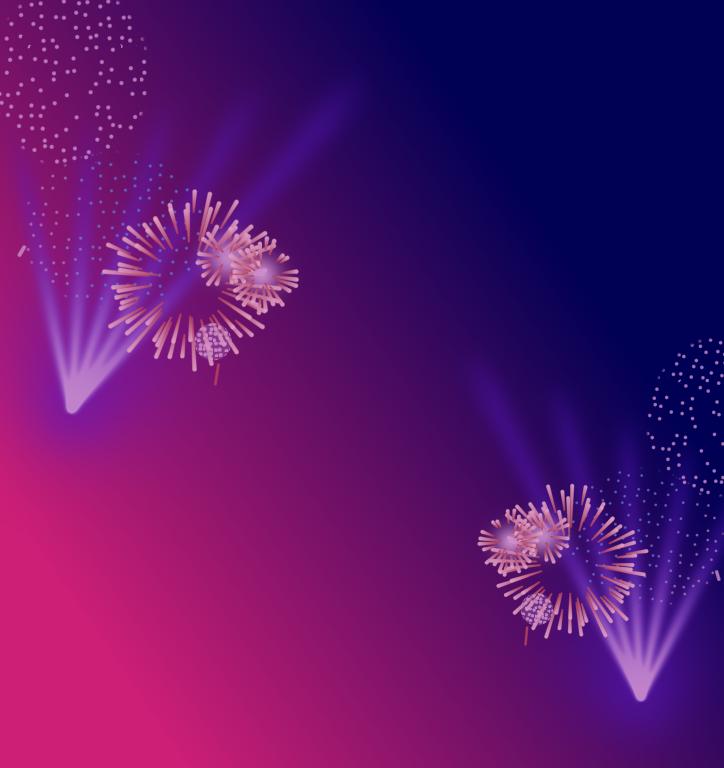
Give the GLSL for this background, as a WebGL 1 fragment shader.

```glsl
precision highp float;
// Night-sky backdrop: a diagonal pink-to-navy gradient with two firework shows.
// Each show is one set of light beams, dot swarms and streak bursts around an
// apex; the second is a mirrored, rotated and smaller copy of the first.
uniform vec2 u_resolution;

#define PINK vec3(0.80, 0.12, 0.46)
#define NAVY vec3(0.0, 0.0, 0.33)
#define VIOLET vec3(0.34, 0.09, 0.77)
#define PALE vec3(0.80, 0.56, 0.80)
#define EMBER vec3(0.70, 0.25, 0.36)
#define SKY_DOT vec3(0.38, 0.46, 0.83)
#define LEFT_APEX vec2(0.0924, 0.465)
#define RIGHT_APEX vec2(0.8346, 0.0898)
#define RIGHT_TURN 0.258
#define RIGHT_SCALE 0.87
#define TAU 6.28318

float hash(vec2 p) {
  return fract(sin(dot(p, vec2(127.1, 311.7))) * 4375.85);
}

// Coverage of a shape from its signed distance, softened by about a pixel
float fill(float d) {
  float soft = 0.9 / u_resolution.y;
  return 1.0 - smoothstep(-soft, soft, d);
}

float segment(vec2 p, vec2 a, vec2 b) {
  vec2 ab = b - a;
  return length(p - a - ab * clamp(dot(p - a, ab) / dot(ab, ab), 0.0, 1.0));
}

// One jittered dot per grid cell, some cells left empty
float dots(vec2 p, float cell, float radius, float keep) {
  vec2 id = floor(p / cell);
  vec2 spot = 0.22 + 0.56 * vec2(hash(id), hash(id + 7.3));
  float d = length(p - (id + spot) * cell) - radius;
  return fill(d) * step(hash(id + 3.1), keep);
}

float ellipse(vec2 p, vec2 radii) {
  return 1.0 - smoothstep(0.93, 1.0, length(p / radii));
}

// Radial streaks, one per sector: x is coverage, y runs from root to tip
vec2 streaks(vec2 p, float count, float inner, float outer, float width) {
  float r = length(p);
  float turn = atan(p.y, p.x) / TAU * count;
  vec2 id = vec2(floor(turn), count);
  float side = fract(turn) - 0.5 + 0.4 * (hash(id) - 0.5);
  float tip = outer * (0.72 + 0.28 * hash(id + 5.7));
  float root = mix(inner, tip, 0.65 * hash(id + 2.9));
  float t = clamp((r - root) / (tip - root), 0.0, 1.0);
  float nearest = mix(root, tip, t);
  vec2 gap = vec2(side * TAU / count * r, r - nearest);
  float cover = fill(length(gap) - width * (0.45 + 0.55 * t));
  return vec2(cover * step(hash(id + 9.2), 0.86), t);
}

vec3 drawBeams(vec3 col, vec2 p) {
  float light = 0.0;
  for (int i = 0; i < 5; i++) {
    float k = float(i) / 4.0;
    float angle = mix(-0.197, 0.719, k) + 0.05 * sin(k * TAU * 0.5);
    vec2 dir = vec2(sin(angle), cos(angle));
    float along = dot(p, dir);
    float across = dot(p, vec2(dir.y, -dir.x));
    float reach = mix(0.40, 0.60, k * k);
    float width = 0.005 + 0.035 * max(along, 0.0);
    float fade = 1.0 - smoothstep(reach - 0.12, reach, along);
    fade *= smoothstep(-0.006, 0.008, along);
    fade *= 0.22 + 0.2 * k + 0.75 * exp(-along * along * 22.0);
    light += fade * exp(-across * across / (width * width));
  }
  float r2 = dot(p, p);
  vec2 fromHalo = p - vec2(0.03, 0.07);
  float halo = 0.42 * exp(-dot(fromHalo, fromHalo) * 75.0) + 0.25 * exp(-r2 * 300.0);
  col = mix(col, VIOLET, halo);
  col = mix(col, VIOLET, 1.0 - exp(-light));
  return mix(col, PALE, 0.9 * min(light, 1.0) * exp(-r2 * 38.0));
}

vec3 drawStreaks(vec3 col, vec2 p, float count, float inner, float outer) {
  vec2 s = streaks(p, count, inner, outer, 0.0029);
  vec3 tint = mix(EMBER, PALE + vec3(0.08, 0.06, -0.04), s.y);
  return mix(col, tint, 0.9 * s.x);
}

vec3 drawShow(vec3 col, vec2 p) {
  col = drawBeams(col, p);

  // Pale swarm above, blue swarm below it
  vec2 high = p - vec2(0.0, 0.437);
  float rim = length(high / vec2(0.105, 0.125));
  float swarm = dots(p, 0.0145, 0.0026, 0.5 + 0.4 * rim * rim);
  col = mix(col, PALE, 0.8 * swarm * ellipse(high, vec2(0.105, 0.125)));
  vec2 low = p - vec2(0.057, 0.235);
  vec3 lowTint = mix(PALE * 0.85, SKY_DOT, smoothstep(-0.03, 0.05, p.x));
  float sparks = dots(p + 0.37, 0.0155, 0.0019, 0.8);
  col = mix(col, lowTint, 0.8 * sparks * ellipse(low, vec2(0.125, 0.105)));

  // Wide burst of two streak layers
  vec2 wide = p - vec2(0.155, 0.171);
  col = drawStreaks(col, wide, 40.0, 0.045, 0.122);
  col = drawStreaks(col, wide, 26.0, 0.040, 0.100);

  // Bright twin burst with glowing cores
  vec2 coreA = p - vec2(0.204, 0.199);
  vec2 coreB = p - vec2(0.249, 0.177);
  float glow = exp(-dot(coreA, coreA) * 1500.0) + exp(-dot(coreB, coreB) * 1900.0);
  col = mix(col, PALE, 0.9 * min(glow, 1.0));
  col = drawStreaks(col, coreA, 24.0, 0.010, 0.043);
  col = drawStreaks(col, coreB, 28.0, 0.010, 0.050);

  // Small dotted ball with a tail, and a stray spark
  vec2 ball = p - vec2(0.185, 0.090);
  float beads = 0.3 + 0.7 * dots(ball, 0.0068, 0.0026, 0.95);
  col = mix(col, PALE, 0.9 * beads * ellipse(ball, vec2(0.025)));
  float tail = segment(ball, vec2(0.007, -0.030), vec2(0.003, -0.055));
  col = mix(col, EMBER, 0.9 * fill(tail - 0.0018));
  float stray = segment(p, vec2(-0.067, 0.203), vec2(-0.061, 0.213));
  return mix(col, PALE, 0.8 * fill(stray - 0.0025));
}

void main() {
  vec2 p = gl_FragCoord.xy / u_resolution.y;
  float slope = dot(p, vec2(0.82, 0.56));
  vec3 col = mix(PINK, NAVY, clamp((slope - 0.2) / 0.78, 0.0, 1.0));

  col = drawShow(col, p - LEFT_APEX);
  float c = cos(RIGHT_TURN), s = sin(RIGHT_TURN);
  vec2 q = p - RIGHT_APEX;
  q = vec2(s * q.y - c * q.x, s * q.x + c * q.y) / RIGHT_SCALE;
  gl_FragColor = vec4(drawShow(col, q), 1.0);
}
```
